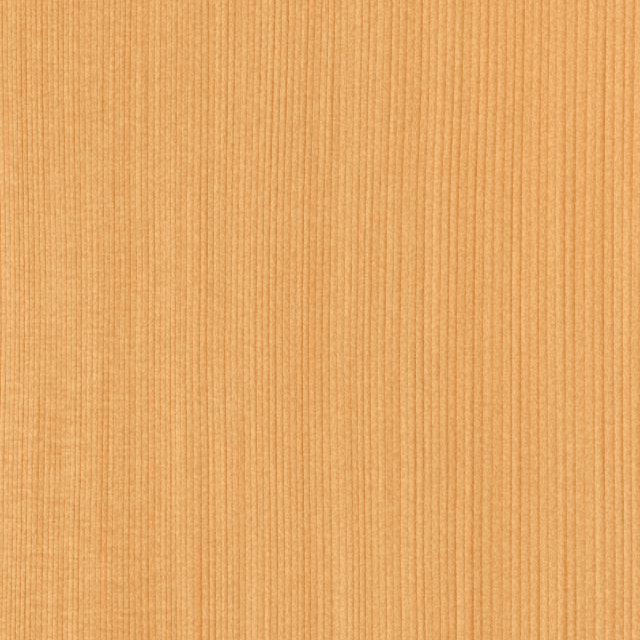
Give the GLSL for this texture, as a WebGL 1 fragment shader.

```glsl
precision highp float;
uniform vec2 u_resolution;

#define RINGS_LEFT 126.0    // rings per canvas width at the left edge
#define RINGS_RIGHT 60.0    // rings per canvas width at the right edge
#define RING_CONTRAST 0.72
#define FIBRE_CONTRAST 0.42
#define GRAIN_CONTRAST 0.85
#define RAY_CONTRAST 0.42
#define BEND 0.011
#define DARK_WOOD vec3(0.860, 0.600, 0.330)
#define LIGHT_WOOD vec3(0.930, 0.720, 0.470)

float hash(vec2 p) {
  vec3 q = fract(vec3(p.xyx) * 0.1031);
  q += dot(q, q.yzx + 33.33);
  return fract((q.x + q.y) * q.z);
}

float noise(vec2 p) {
  vec2 cell = floor(p);
  vec2 f = fract(p);
  f = f * f * (3.0 - 2.0 * f);
  float low = mix(hash(cell), hash(cell + vec2(1.0, 0.0)), f.x);
  float high = mix(hash(cell + vec2(0.0, 1.0)), hash(cell + 1.0), f.x);
  return mix(low, high, f.y);
}

// Noise centred on zero
float signedNoise(vec2 p) {
  return noise(p) - 0.5;
}

// Slight sideways bending of the grain along the board
float bentX(vec2 uv) {
  float bend = BEND * signedNoise(uv * vec2(2.2, 2.0) + 7.0);
  float wobble = 0.0022 * signedNoise(uv * vec2(9.0, 7.0) + 31.0);
  return uv.x + bend + wobble;
}

// Darkness of the annual rings: soft rise, then a thin latewood line
float annualRings(float x, float y) {
  float spacing = mix(RINGS_LEFT, RINGS_RIGHT, clamp(x, 0.0, 1.0));
  float phase = RINGS_LEFT * x + 0.5 * (RINGS_RIGHT - RINGS_LEFT) * x * x;
  phase += 0.8 * noise(vec2(x * 24.0 + 5.0, y * 0.6)) + 8.0;
  float id = floor(phase);
  float s = phase - id;
  float edge = max(0.13, 0.8 * spacing / u_resolution.x);
  float fall = 1.0 - smoothstep(1.0 - edge, 1.0, s);
  float body = smoothstep(0.1, 0.75, s);
  float line = smoothstep(0.55, 0.85, s);
  float strength = mix(0.75, 1.25, hash(vec2(id, 3.0)));
  strength *= mix(0.8, 1.2, noise(vec2(id * 1.7, y * 3.0)));
  return (0.45 * body + 0.65 * line) * fall * strength;
}

void main() {
  vec2 uv = gl_FragCoord.xy / u_resolution;
  float x = bentX(uv);
  float tone = 0.84 - RING_CONTRAST * annualRings(x, uv.y);

  // Long fibres and broad changes of shade
  tone += FIBRE_CONTRAST * signedNoise(vec2(x * 260.0, uv.y * 3.5));
  tone += 0.14 * signedNoise(vec2(x * 32.0, uv.y * 1.2) + 17.0);
  tone += 0.18 * signedNoise(uv * vec2(4.0, 2.0) + 51.0);

  // Fine surface grain
  tone += GRAIN_CONTRAST * signedNoise(uv * vec2(470.0, 400.0) + 13.0);

  // Short cross flecks where the rings are tight
  float rayArea = (1.0 - smoothstep(0.12, 0.45, uv.x)) * mix(1.0, 0.5, uv.y);
  tone += RAY_CONTRAST * rayArea * signedNoise(uv * vec2(36.0, 320.0) + 71.0);

  // Sparse thin dark streaks
  float streak = smoothstep(0.88, 0.98, noise(vec2(x * 230.0, uv.y * 7.0) + 97.0));
  tone -= 0.3 * streak;

  vec3 colour = mix(DARK_WOOD, LIGHT_WOOD, clamp(tone, -0.6, 1.35));

  // Warmer patch toward the upper right
  float warmth = smoothstep(0.5, 0.0, length((uv - vec2(0.9, 0.85)) * vec2(1.2, 0.7)));
  colour += warmth * vec3(0.008, -0.006, -0.012);

  gl_FragColor = vec4(clamp(colour, 0.0, 1.0), 1.0);
}
```
